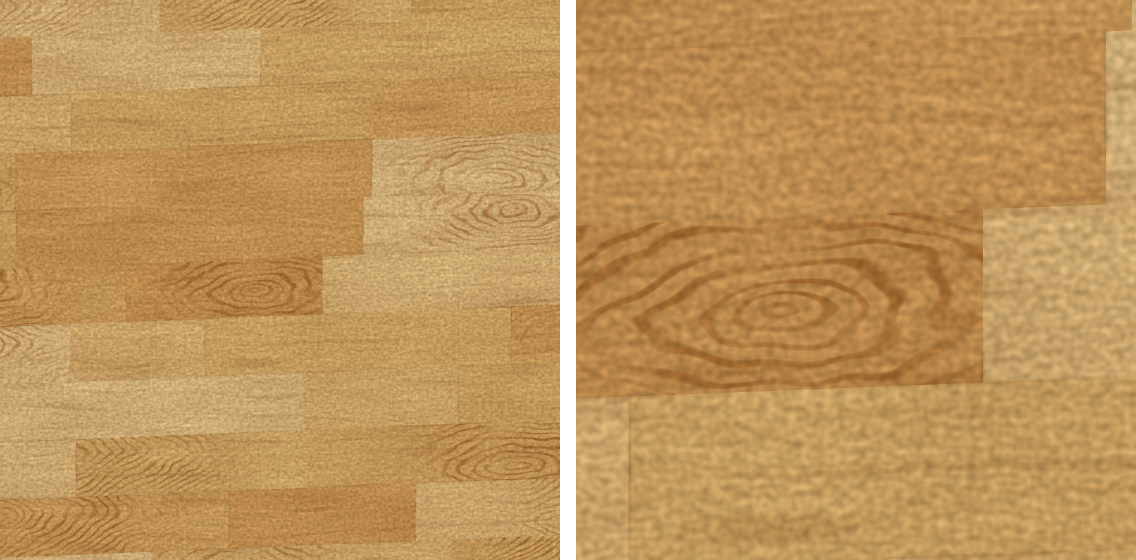
Left: the whole. Right: its middle third, enlarged.
Write a Shadertoy shader that draws this texture.

```glsl
// Honey-coloured strip parquet: slightly tilted rows of planks with staggered joints.
// Each plank takes its tone, grain and growth rings from its cell number; the rings
// are contours of noise-warped ovals or chevrons, under a fine speckle.

vec2 hash2(vec2 p) {
    vec3 q = fract(vec3(p.xyx + 17.0) * vec3(0.1031, 0.1030, 0.0973));
    q += dot(q, q.yzx + 33.33);
    return fract((q.xx + q.yz) * q.zy);
}

float cornerSlope(vec2 cell, vec2 offset) {
    float angle = 6.2832 * hash2(cell).x;
    return dot(vec2(cos(angle), sin(angle)), offset);
}

// Gradient noise, roughly -0.7 to 0.7
float noise(vec2 p) {
    vec2 i = floor(p), f = p - i;
    vec2 u = f * f * f * (f * (f * 6.0 - 15.0) + 10.0);
    vec2 e = vec2(1.0, 0.0);
    return mix(mix(cornerSlope(i, f), cornerSlope(i + e.xy, f - e.xy), u.x),
               mix(cornerSlope(i + e.yx, f - e.yx), cornerSlope(i + e.xx, f - e.xx), u.x), u.y);
}

// Position of a plank's left end, in plank cells
float plankStart(float cell, float row) {
    return cell + 0.6 * hash2(vec2(cell, row) + 5.0).x;
}

vec3 plankTone(float t) {
    vec3 amber = vec3(0.730, 0.535, 0.300);
    vec3 honey = vec3(0.762, 0.603, 0.365);
    vec3 straw = vec3(0.797, 0.667, 0.458);
    return mix(mix(amber, honey, smoothstep(0.0, 0.5, t)), straw, smoothstep(0.5, 1.0, t));
}

vec3 parquet(vec2 uv) {
    const vec2 cellSize = vec2(0.45, 0.103);

    // Row, plank and position inside the plank
    float v = (uv.y - 0.04 * uv.x - 0.004) / cellSize.y - 2.0;
    float row = floor(v);
    float s = (uv.x + 0.235) / cellSize.x + 5.0 * hash2(vec2(row, 43.0)).y;
    float cell = floor(s);
    if (s < plankStart(cell, row)) cell -= 1.0;
    float left = plankStart(cell, row), right = plankStart(cell + 1.0, row);
    vec2 p = vec2(s - left, v - row - 0.5) * cellSize;
    vec2 id = vec2(cell, row);
    vec2 pick = hash2(id), shape = hash2(id + 31.0);
    vec2 n = p + 9.0 * pick;

    // Base tone, evenly spread over the planks, with cloudy drift
    float t = fract(0.7549 * cell + 0.5698 * row + 0.13);
    float drift = noise(n * vec2(4.0, 14.0)) + 0.6 * noise(n * vec2(9.0, 45.0));
    vec3 color = plankTone(t) * (1.0 + vec3(0.05, 0.075, 0.105) * drift);

    // Soft streaks, short fine pores and sparse dark grain lines
    float bend = 0.014 * noise(n * vec2(5.0, 8.0)) + 0.1 * (shape.x - 0.5) * p.x;
    float streak = noise(vec2(n.x * 9.0, (n.y + bend) * 120.0));
    float pores = noise(vec2(n.x * 65.0, (n.y + bend) * 230.0));
    color *= 1.0 + vec3(0.05, 0.065, 0.09) * streak + vec3(0.08, 0.095, 0.12) * pores;
    float grain = smoothstep(0.2, 0.5, noise(vec2(n.x * 5.0, (n.y + bend) * 95.0) + 60.0));
    color *= 1.0 - vec3(0.06, 0.085, 0.12) * grain;

    // Growth rings on the figured planks: ovals, or chevrons opening to one side
    float span = (right - left) * cellSize.x;
    vec2 d = p - vec2(span * mix(0.2, 0.8, pick.y), 0.06 * (shape.x - 0.5));
    float side = sign(shape.x - 0.5);
    float oval = length(vec2(d.x * 0.36, d.y));
    float chevron = 0.45 * side * d.x + sqrt(0.7 * d.y * d.y + 0.00004);
    float ring = shape.y < 0.35 ? oval : chevron;
    ring += 0.016 * noise(n * vec2(9.0, 20.0)) + 0.006 * noise(n * vec2(28.0, 50.0));
    float line = smoothstep(0.15, 0.95, cos(ring * 6.2832 / 0.0100));
    float figured = smoothstep(0.36, 0.60, pick.x) * (1.0 - smoothstep(0.07, 0.24, abs(d.x)));
    figured *= clamp(0.75 + 1.3 * noise(n * vec2(11.0, 24.0)), 0.0, 1.0);
    color *= 1.0 - vec3(0.01, 0.02, 0.03) * figured;
    float depth = mix(0.85, 0.55, t) * (1.0 + 0.5 * noise(n * vec2(60.0, 110.0)));
    color = mix(color, vec3(0.58, 0.36, 0.15), line * figured * depth);

    // Thin seams that fade in and out
    vec2 edge = vec2(min(s - left, right - s), 0.5 - abs(v - row - 0.5)) * cellSize;
    vec2 seam = 1.0 - smoothstep(vec2(0.0), vec2(0.0018, 0.0024), edge);
    float wear = clamp(0.25 + 1.6 * noise(uv * vec2(6.0, 9.0)), 0.0, 1.0);
    color *= 1.0 - vec3(0.12, 0.17, 0.24) * max(seam.x, seam.y) * wear;

    // Fine speckle over the whole floor, a little wider than tall
    float speckle = noise(uv * vec2(150.0, 200.0)) + 0.8 * noise(uv * 235.0 + 40.0);
    return color * (1.0 + vec3(0.145, 0.155, 0.18) * speckle);
}

void mainImage(out vec4 fragColor, in vec2 fragCoord) {
    // Four samples per pixel soften the plank edges
    vec3 sum = vec3(0.0);
    for (int i = 0; i < 4; i++) {
        vec2 shift = vec2(i % 2, i / 2) * 0.5 - 0.25;
        sum += parquet((fragCoord + shift) / iResolution.xy);
    }
    fragColor = vec4(sum / 4.0, 1.0);
}
```
